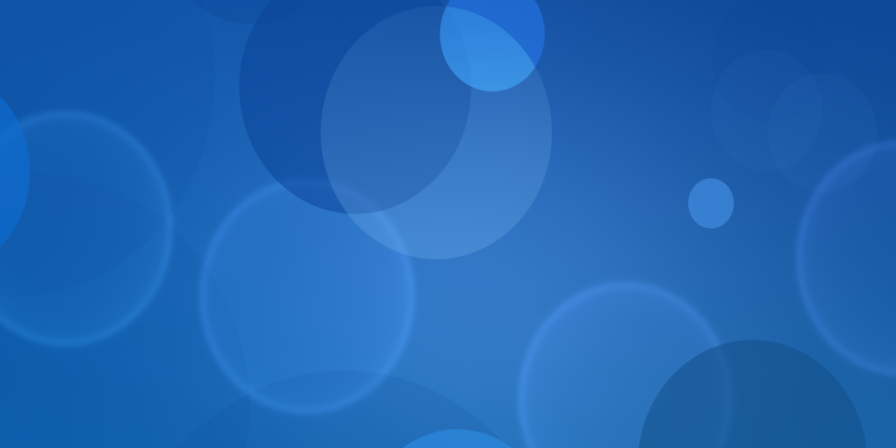
A Shadertoy shader for this background:

```glsl
const float STRETCH = 1.095; // discs are slightly taller than wide

// Signed distance to a disc given as (centre x, centre y, radius)
float discDistance(vec2 p, vec3 disc) {
    return length((p - disc.xy) / vec2(1.0, STRETCH)) - disc.z;
}

float discMask(vec2 p, vec3 disc, float softness) {
    return 1.0 - smoothstep(-softness, softness, discDistance(p, disc));
}

// Height inside a disc: 0 at its top, 1 at its bottom
float discDepth(vec2 p, vec3 disc) {
    return clamp(0.5 - 0.5 * (p.y - disc.y) / (disc.z * STRETCH), 0.0, 1.0);
}

// Soft luminous rim with a haze that fades inwards
float ringGlow(vec2 p, vec3 ring) {
    float d = discDistance(p, ring);
    float rim = exp(-pow(d / 0.011, 2.0));
    float inside = 1.0 - smoothstep(-0.012, 0.012, d);
    return 0.55 * rim + inside * (0.18 + 0.45 * exp(min(d, 0.0) / 0.045));
}

vec3 backdrop(vec2 p) {
    vec3 leftSide = mix(vec3(0.04, 0.37, 0.67), vec3(0.06, 0.33, 0.66), p.y);
    vec3 rightSide = mix(vec3(0.09, 0.38, 0.64), vec3(0.05, 0.27, 0.59), p.y);
    vec3 base = mix(leftSide, rightSide, smoothstep(0.2, 1.9, p.x));
    vec2 q = (p - vec2(1.05, 0.36)) / vec2(0.66, 0.52);
    return base + vec3(0.14, 0.125, 0.14) * exp(-dot(q, q));
}

void mainImage(out vec4 fragColor, in vec2 fragCoord) {
    vec2 p = fragCoord / iResolution.xy * vec2(2.0, 1.0);
    float soft = 1.0 / iResolution.y;
    vec3 color = backdrop(p);

    // Broad, barely visible shadows
    const vec3 shadows[5] = vec3[5](
        vec3(0.03, 0.83, 0.45), vec3(0.078, 0.09, 0.479),
        vec3(0.768, -0.378, 0.503), vec3(0.56, 1.159, 0.195),
        vec3(1.72, 0.87, 0.13));
    const float shadowStrength[5] = float[5](0.10, 0.09, 0.12, 0.24, 0.10);
    for (int i = 0; i < 5; i++) {
        float mask = discMask(p, shadows[i], soft);
        color = mix(color, vec3(0.03, 0.25, 0.57), mask * shadowStrength[i]);
    }

    // Faint pale discs
    const vec3 veils[2] = vec3[2](
        vec3(1.711, 0.753, 0.124), vec3(1.836, 0.703, 0.122));
    for (int i = 0; i < 2; i++) {
        float mask = discMask(p, veils[i], soft);
        color = mix(color, vec3(0.25, 0.52, 0.82), mask * 0.075);
    }

    // Glowing rings
    const vec3 rings[4] = vec3[4](
        vec3(0.146, 0.490, 0.235), vec3(0.685, 0.339, 0.235),
        vec3(1.396, 0.109, 0.234), vec3(2.018, 0.424, 0.236));
    for (int i = 0; i < 4; i++) {
        vec3 tint = mix(vec3(0.05, 0.075, 0.085), vec3(0.065, 0.06, 0.10), float(i) / 3.0);
        color += tint * ringGlow(p, rings[i]);
    }

    // Dark discs
    float upperDark = discMask(p, vec3(0.793, 0.806, 0.259), soft);
    color = mix(color, vec3(0.03, 0.25, 0.58), 0.48 * upperDark);
    float lowerDark = discMask(p, vec3(1.68, -0.04, 0.257), soft);
    color = mix(color, vec3(0.07, 0.31, 0.54), 0.55 * lowerDark);

    // Large pale disc, stronger towards its bottom
    vec3 paleDisc = vec3(0.974, 0.704, 0.258);
    float pale = discMask(p, paleDisc, soft);
    float paleAlpha = mix(0.10, 0.30, discDepth(p, paleDisc));
    color = mix(color, vec3(0.46, 0.70, 0.93), pale * paleAlpha);

    // Bright disc, lit where it crosses the pale one
    vec3 brightDisc = vec3(1.099, 0.924, 0.117);
    float bright = discMask(p, brightDisc, soft);
    color = mix(color, vec3(0.14, 0.46, 0.91), 0.62 * bright);
    color += vec3(0.07, 0.12, 0.05) * bright * pale * mix(0.4, 1.1, discDepth(p, brightDisc));

    // Discs at the left and bottom edges, and the small one at right
    float leftMask = discMask(p, vec3(-0.143, 0.617, 0.21), soft);
    color = mix(color, vec3(0.05, 0.43, 0.83), 0.6 * leftMask);
    float bottomMask = discMask(p, vec3(1.021, -0.195, 0.216), soft);
    color = mix(color, vec3(0.18, 0.56, 0.91), 0.6 * bottomMask);
    float smallMask = discMask(p, vec3(1.587, 0.546, 0.051), soft);
    color = mix(color, vec3(0.27, 0.58, 0.91), 0.6 * smallMask);

    fragColor = vec4(clamp(color, 0.0, 1.0), 1.0);
}
```
